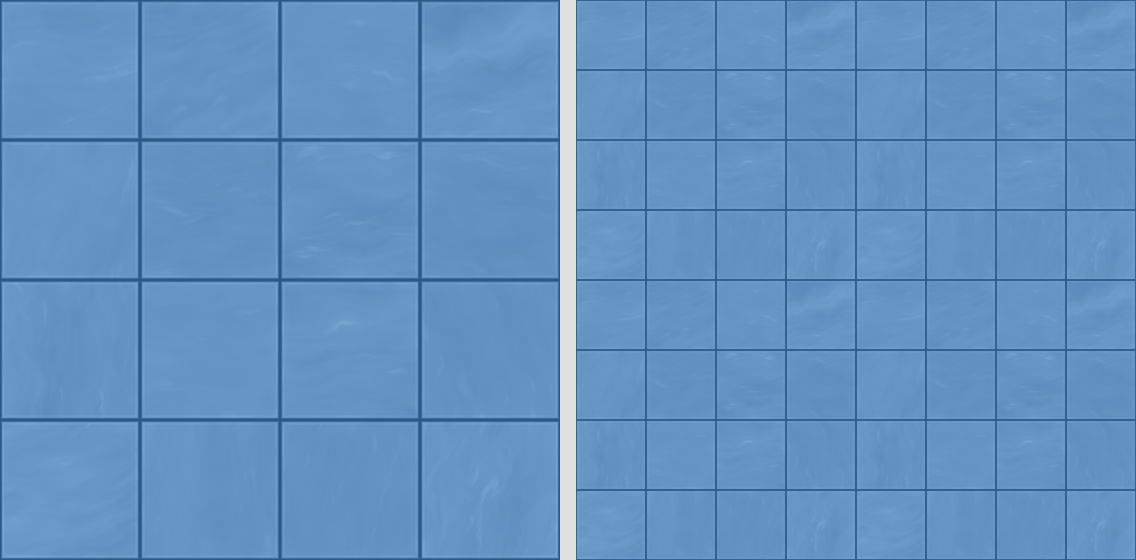
Left, the tile; right, the same tile 2 across and 2 down.
A WebGL 1 fragment shader for this texture:

```glsl
precision highp float;
// Four by four glazed blue tiles with brushed streaks, pale rims and dark grout.
uniform vec2 u_resolution;

float hash(vec2 p) {
  vec3 q = fract(vec3(p.xyx) * 0.1031);
  q += dot(q, q.yzx + 33.33);
  return fract((q.x + q.y) * q.z);
}

float noise(vec2 p) {
  vec2 i = floor(p), f = fract(p);
  f = f * f * (3.0 - 2.0 * f);
  return mix(mix(hash(i), hash(i + vec2(1.0, 0.0)), f.x),
             mix(hash(i + vec2(0.0, 1.0)), hash(i + vec2(1.0, 1.0)), f.x), f.y);
}

// Layered noise centred on zero
float fbm(vec2 p) {
  float sum = 0.0, amplitude = 0.5;
  for (int i = 0; i < 5; i++) {
    sum += amplitude * (noise(p) - 0.5);
    p = mat2(1.6, 1.2, -1.2, 1.6) * p + 17.0;
    amplitude *= 0.5;
  }
  return sum;
}

// Brushed glaze, with its own direction, bend and strength in every tile
float glaze(vec2 local, vec2 id) {
  vec2 seed = 40.0 + 23.0 * id;
  float upright = step(0.55, hash(seed + 1.0));
  float angle = 1.5708 * upright + 0.7 * (hash(seed + 2.0) - 0.5);
  float strength = mix(0.35, 1.0, hash(seed + 3.0));
  float c = cos(angle), s = sin(angle);
  vec2 p = mat2(c, -s, s, c) * (local - 0.5);
  p.y += 0.3 * fbm(p * 2.2 + seed);
  float broad = fbm(p * vec2(1.3, 5.0) + seed + 5.0);
  float fine = fbm(p * vec2(5.0, 24.0) + seed + 9.0);
  float wisp = smoothstep(0.16, 0.4, fbm(p * vec2(3.0, 13.0) + seed + 13.0));
  float cloud = fbm(local * 4.0 + seed + 19.0);
  return strength * (0.085 * broad + 0.04 * fine + 0.07 * wisp) + 0.03 * cloud;
}

void main() {
  vec2 grid = 4.0 * gl_FragCoord.xy / u_resolution;
  vec2 id = mod(floor(grid), 4.0);
  vec2 local = fract(grid);
  vec2 toEdge = min(local, 1.0 - local);
  float edge = min(toEdge.x, toEdge.y);
  float pixel = 4.0 / min(u_resolution.x, u_resolution.y);

  // Glazed face, with a slight change of tone between tiles
  vec3 face = vec3(0.39, 0.58, 0.76);
  face += 0.016 * (hash(id + 71.0) - 0.5);
  face += glaze(local, id) * vec3(1.0, 0.95, 0.8);

  // Thin pale rim and a fainter line inside it
  float rim = smoothstep(0.014, 0.024, edge) * (1.0 - smoothstep(0.026, 0.042, edge));
  float inner = 1.0 - smoothstep(0.0, 0.012, abs(edge - 0.056));
  float rimWear = 0.6 + 0.8 * noise(local * 9.0 + 31.0 * id);
  face += (0.035 * rim + 0.007 * inner) * rimWear;

  // Grout, darkest along its centre
  vec3 grout = mix(vec3(0.16, 0.35, 0.53), vec3(0.25, 0.44, 0.62),
                   smoothstep(0.005, 0.014, edge));
  float soft = max(0.006, 0.6 * pixel);
  float cover = smoothstep(0.0145 - soft, 0.0145 + soft, edge);
  gl_FragColor = vec4(mix(grout, face, cover), 1.0);
}
```
